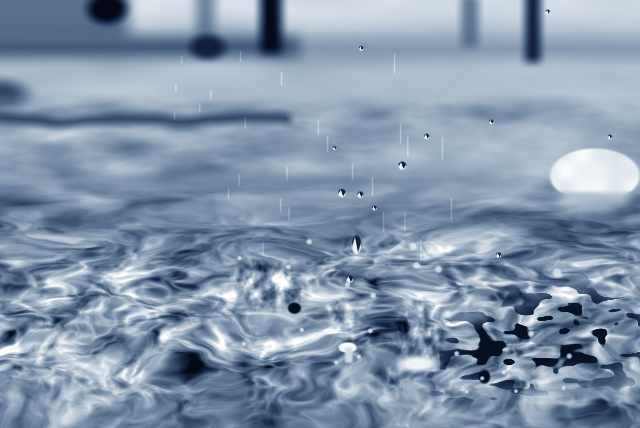
This texture is drawn by a Shadertoy shader. Its source:

```glsl
// Rain falling on rippled water in cold blue, with a blurred far shore.
// One tone value is built from soft boxes, warped noise and lit droplets,
// then coloured by a power curve per channel. Units: canvas height, y up.

float hash(vec2 p) {
    p = fract(p * vec2(0.1031, 0.1137));
    p += dot(p, p.yx + 33.33);
    return fract((p.x + p.y) * p.x * 17.3);
}

float noise(vec2 p) {
    vec2 i = floor(p), f = fract(p);
    f = f * f * (3.0 - 2.0 * f);
    return mix(mix(hash(i), hash(i + vec2(1, 0)), f.x),
               mix(hash(i + vec2(0, 1)), hash(i + vec2(1, 1)), f.x), f.y);
}

float fbm(vec2 p) {
    float sum = 0.0, amp = 0.53;
    for (int i = 0; i < 4; i++) {
        sum += amp * noise(p);
        p = mat2(1.7, 0.6, -0.6, 1.7) * p + 7.3;
        amp *= 0.5;
    }
    return sum;
}

// Soft masks: 1 inside, 0 outside
float softBox(vec2 p, vec2 c, vec2 halfSize, float blur) {
    vec2 d = abs(p - c) - halfSize;
    vec2 m = 1.0 - smoothstep(vec2(-blur), vec2(blur), d);
    return m.x * m.y;
}

float softOval(vec2 p, vec2 c, vec2 radius, float blur) {
    return 1.0 - smoothstep(1.0 - blur, 1.0 + blur, length((p - c) / radius));
}

// Far shore: bright haze, dark posts and bands
float shoreTone(vec2 p) {
    float t = 0.74 + 0.12 * smoothstep(0.9, 0.98, p.y);
    t += 0.16 * (fbm(p * vec2(4.0, 14.0)) - 0.5);
    t = mix(t, 0.57, 0.85 * softBox(p, vec2(1.1, 0.885), vec2(0.48, 0.022), 0.03));
    t = mix(t, 0.30, 0.9 * softBox(p, vec2(0.28, 0.89), vec2(0.42, 0.024), 0.03));
    t = mix(t, 0.36, 0.85 * softBox(p, vec2(0.1, 0.97), vec2(0.2, 0.07), 0.035));
    t = mix(t, 0.36, 0.7 * softBox(p, vec2(0.48, 0.97), vec2(0.022, 0.06), 0.025));
    t = mix(t, 0.03, softOval(p, vec2(0.25, 0.98), vec2(0.045, 0.035), 0.45));
    t = mix(t, 0.08, 0.85 * softOval(p, vec2(0.485, 0.89), vec2(0.04, 0.028), 0.5));
    t = mix(t, 0.04, softBox(p, vec2(0.633, 0.95), vec2(0.025, 0.075), 0.02));
    t = mix(t, 0.38, 0.8 * softBox(p, vec2(1.098, 0.95), vec2(0.02, 0.06), 0.018));
    t = mix(t, 0.10, 0.95 * softBox(p, vec2(1.245, 0.94), vec2(0.018, 0.085), 0.018));
    return mix(t, 0.22, 0.9 * softOval(p, vec2(0.0, 0.775), vec2(0.06, 0.035), 0.6));
}

// Blurred far water with broad horizontal patches
float farTone(vec2 p) {
    float t = 0.65 + 0.6 * (fbm(p * vec2(7.0, 20.0)) - 0.5);
    float edge = 0.02 * (noise(p * vec2(14.0, 3.0)) - 0.5);
    t = mix(t, 0.22, 0.85 * softBox(p + vec2(0, edge), vec2(0.3, 0.722), vec2(0.38, 0.012), 0.016));
    t = mix(t, 0.43, 0.75 * softBox(p, vec2(0.65, 0.575), vec2(0.5, 0.012), 0.035));
    return mix(t, 0.72, 0.5 * softBox(p, vec2(1.2, 0.64), vec2(0.3, 0.07), 0.07));
}

// Near water: warped swell plus ripples that sharpen in the focal zone
float waterTone(vec2 p) {
    vec2 q = vec2(7.0 * p.x, -10.0 * log(max(0.85 - p.y, 0.1)));
    q += 1.5 * vec2(fbm(q * 0.7), fbm(q * 0.7 + 9.0));
    float focus = smoothstep(0.54, 0.33, p.y) * mix(0.5, 1.0, smoothstep(0.0, 0.14, p.y));
    float swell = fbm(q) - 0.5;
    float ripple = fbm(q * vec2(3.4, 3.0) + 5.0 * swell) - 0.5;
    float crest = 1.0 - abs(2.0 * noise(q * vec2(4.2, 3.2) + 3.0) - 1.0);
    float t = 0.55 + 0.8 * swell + focus * (0.95 * ripple + 0.3 * (crest - 0.5));
    t -= 0.1 * smoothstep(0.1, 0.0, p.y);
    t -= 0.17 * softOval(p, vec2(0.06, 0.485), vec2(0.17, 0.05), 0.7);
    t -= 0.18 * softOval(p, vec2(1.34, 0.463), vec2(0.18, 0.03), 0.7);
    t -= 0.22 * softOval(p, vec2(0.895, 0.335), vec2(0.045, 0.02), 0.5);
    // Dark flecks gather at the right
    float area = softOval(p, vec2(1.34, 0.22), vec2(0.22, 0.11), 0.6)
               + 0.7 * softOval(p, vec2(1.12, 0.15), vec2(0.13, 0.09), 0.6);
    float fleck = smoothstep(0.65, 0.73, noise(p * vec2(32.0, 58.0) + 3.0 * swell));
    return mix(t, 0.06, min(area, 1.0) * fleck);
}

// Broken, glittering spray inside an oval
float spray(float t, vec2 p, vec2 c, vec2 radius, float level) {
    float n = fbm(p * vec2(55.0, 45.0));
    float mask = softOval(p, c, radius * (0.75 + 0.5 * noise(p * 28.0)), 0.35);
    return mix(t, level + 1.8 * (n - 0.5), 0.65 * mask);
}

// Clear bead: dark upper rim, bright lower side
float bead(float t, vec2 p, vec2 c, vec2 radius, float px) {
    vec2 d = (p - c) / radius;
    float light = smoothstep(0.35, -0.35, d.y + 0.5 * d.x + 0.5 * sin(5.0 * d.x));
    return mix(t, mix(0.12, 0.95, light), softOval(p, c, radius, px / radius.x));
}

void mainImage(out vec4 fragColor, in vec2 fragCoord) {
    float px = 1.0 / iResolution.y;
    vec2 p = fragCoord * px;
    float t = mix(farTone(p), shoreTone(p), smoothstep(0.73, 0.79, p.y));
    t = mix(waterTone(p), t, smoothstep(0.5, 0.61, p.y));

    // Pale dome and its reflection
    t = mix(t, 0.83, 0.75 * softBox(p, vec2(1.39, 0.54), vec2(0.08, 0.025), 0.025));
    float dome = softOval(p, vec2(1.39, 0.59), vec2(0.105, 0.063), 0.06);
    t = mix(t, 0.99 - 0.1 * noise(p * 25.0), dome * smoothstep(0.54, 0.56, p.y));

    // Splash crowns, dark hollows and white caps
    t = spray(t, p, vec2(0.63, 0.335), vec2(0.09, 0.055), 0.68);
    t = spray(t, p, vec2(0.8, 0.265), vec2(0.045, 0.035), 0.72);
    t = spray(t, p, vec2(0.975, 0.21), vec2(0.05, 0.075), 0.5);
    t = mix(t, 0.05, softOval(p, vec2(0.688, 0.28), vec2(0.015, 0.013), 0.25));
    t = mix(t, 0.05, softOval(p, vec2(1.132, 0.12), vec2(0.013, 0.016), 0.25));
    t = mix(t, 0.95, softOval(p, vec2(0.975, 0.15), vec2(0.045, 0.018), 0.5));
    t = mix(t, 0.98, softOval(p, vec2(0.812, 0.188), vec2(0.021, 0.012), 0.2));
    t = mix(t, 0.85, softBox(p, vec2(0.815, 0.17), vec2(0.009, 0.018), 0.005));

    // Scattered glints and thin rain streaks
    for (int i = 0; i < 26; i++) {
        float k = float(i);
        vec2 h = vec2(hash(vec2(k, 4.0)), hash(vec2(k, 19.0)));
        vec2 glint = vec2(0.5 + 0.85 * h.x, 0.08 + 0.38 * h.y);
        t = mix(t, 0.93, 0.8 * softOval(p, glint, vec2(0.004 + 0.008 * h.y * h.x), 0.5));
        vec2 streak = vec2(0.4 + 0.7 * h.y, 0.38 + 0.5 * h.x);
        t += 0.13 * softBox(p, streak, vec2(0.0015, 0.008 + 0.02 * h.y), 0.002);
    }

    // Falling beads: x, y, radius
    const vec3 beads[12] = vec3[12](
        vec3(0.94, 0.613, 0.009), vec3(0.799, 0.549, 0.009), vec3(0.842, 0.545, 0.007),
        vec3(0.997, 0.681, 0.006), vec3(0.875, 0.514, 0.005), vec3(0.817, 0.348, 0.008),
        vec3(1.165, 0.404, 0.006), vec3(1.148, 0.715, 0.005), vec3(0.782, 0.654, 0.004),
        vec3(0.844, 0.887, 0.005), vec3(1.28, 0.972, 0.005), vec3(1.425, 0.68, 0.005));
    for (int i = 0; i < 12; i++) t = bead(t, p, beads[i].xy, beads[i].z * vec2(1.0, 1.05), px);
    t = bead(t, p, vec2(0.833, 0.428), vec2(0.011, 0.022), px);

    t = clamp(t, 0.03, 1.0);
    fragColor = vec4(pow(vec3(t), vec3(1.3, 1.0, 0.72)), 1.0);
}
```
